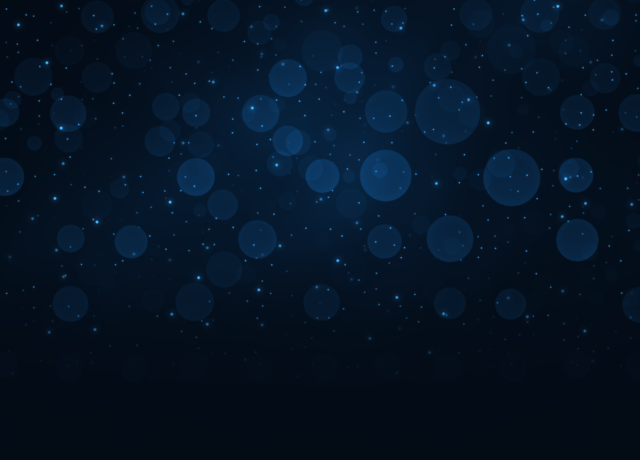
Write a Shadertoy shader that draws this background.

```glsl
#define PITCH 0.099
#define DISC_SOFT 0.0012
#define DISC_GAIN 0.78
#define SPECK_PITCH 0.052
#define SPECK_GAIN 0.34
#define DUST_PITCH 0.023
#define STAR_PITCH 0.06
#define NIGHT vec3(0.012, 0.042, 0.083)
#define HAZE vec3(0.018, 0.100, 0.172)
#define DISC vec3(0.030, 0.150, 0.255)
#define STAR vec3(0.22, 0.62, 0.90)

const float TAU = 6.2831853;

vec3 hash3(vec2 cell) {
    vec3 q = fract(vec3(cell.xyx) * vec3(0.1031, 0.1030, 0.0973));
    q += dot(q, q.yxz + 33.33);
    return fract((q.xxy + q.yzz) * q.zyx);
}

// Elliptical soft spot
float blob(vec2 p, vec2 centre, vec2 size) {
    vec2 d = (p - centre) / size;
    return exp(-dot(d, d));
}

// Flat disc with a slightly brighter rim and lower side
float disc(vec2 d, float radius, float pixel) {
    float soft = max(DISC_SOFT, pixel);
    float dist = length(d);
    float inside = 1.0 - smoothstep(radius - soft, radius + soft, dist);
    float rim = smoothstep(0.6 * radius, radius, dist);
    return inside * (0.8 + 0.16 * rim - 0.14 * d.y / radius);
}

// Wave along a row of the main lattice: crests carry the large discs
float mainWave(vec2 cell) {
    float crest = 6.8 - 1.3 * cell.y - 0.1 * cos(0.5 * TAU * cell.y);
    return cos(TAU * (cell.x - crest) / max(3.0 - 0.25 * cell.y, 1.5));
}

// The same for the half-step lattice, wide at the top and tight below
float offsetWave(vec2 cell) {
    float crest = 2.0 + 2.2 * cell.y;
    return cos(TAU * (cell.x - crest) / max(6.0 - 2.0 * cell.y, 2.0));
}

// Rows count downward from the lattice origin
float latticeDiscs(vec2 p, vec2 origin, bool isMain, float pixel) {
    vec2 home = round((p - origin) / vec2(PITCH, -PITCH));
    float light = 0.0;
    for (int j = -1; j <= 1; j++)
    for (int i = -1; i <= 1; i++) {
        vec2 cell = home + vec2(i, j);
        vec3 rnd = hash3(cell + (isMain ? 41.0 : 87.0));
        vec2 centre = origin + cell * vec2(PITCH, -PITCH) + (rnd.xy - 0.5) * 0.006;
        float wave = isMain ? mainWave(cell) : offsetWave(cell);
        float radius = 0.021 + 0.009 * wave;
        float gain = smoothstep(-0.3, 0.2, wave) * (0.7 + 0.3 * rnd.z);
        if (isMain) {
            radius *= 1.0 + 0.9 * blob(centre, vec2(0.716, 0.491), vec2(0.165));
            gain *= exp(-pow((centre.y - 0.41) / 0.185, 2.0));
        } else {
            float lower = smoothstep(0.57, 0.52, centre.y);
            float left = exp(-pow((centre.x - 0.36) / 0.17, 2.0));
            gain *= mix(0.45, 0.75 * left, lower) * smoothstep(0.2, 0.4, centre.y);
            gain *= 0.8 + 0.9 * blob(centre, vec2(0.46, 0.55), vec2(0.12));
        }
        light += gain * disc(p - centre, radius, pixel);
    }
    return light;
}

// Small faint discs, thickest across the upper part
float specks(vec2 p, float pixel) {
    vec2 home = floor(p / SPECK_PITCH);
    float light = 0.0;
    for (int j = -1; j <= 1; j++)
    for (int i = -1; i <= 1; i++) {
        vec2 cell = home + vec2(i, j);
        vec3 rnd = hash3(cell + 13.0);
        vec2 centre = (cell + rnd.xy) * SPECK_PITCH;
        float radius = 0.009 + 0.013 * fract(rnd.z * 7.3);
        float gain = smoothstep(0.5, 1.0, rnd.z) * smoothstep(0.12, 0.6, centre.y);
        light += gain * disc(p - centre, radius, max(pixel, 0.002));
    }
    return light;
}

// One jittered point per cell, kept when its hash is above the cutoff
float stars(vec2 p, float pitch, float size, float cutoff, float pixel) {
    vec2 cell = floor(p / pitch);
    vec3 rnd = hash3(cell + 211.0 * pitch);
    vec2 centre = (cell + 0.15 + 0.7 * rnd.xy) * pitch;
    float dist = length(p - centre);
    float power = smoothstep(cutoff, 1.0, rnd.z);
    float core = 1.0 - smoothstep(0.0, size + pixel, dist);
    float halo = 0.12 * exp(-dist * dist / (9.0 * size * size));
    return (core + halo) * power * smoothstep(0.1, 0.32, centre.y);
}

void mainImage(out vec4 fragColor, in vec2 fragCoord) {
    vec2 p = fragCoord / iResolution.x;
    float pixel = 1.0 / iResolution.x;

    // Blue haze broken up by layered sines
    float cloud = sin(p.x * 17.0 + 2.0 * sin(p.y * 11.0)) * sin(p.y * 15.0 + 1.3)
                + 0.5 * sin(p.x * 34.0 - p.y * 21.0 + 2.0 * sin(p.x * 9.0));
    float haze = 0.72 * blob(p, vec2(0.49, 0.53), vec2(0.21, 0.20))
               + 0.28 * blob(p, vec2(0.55, 0.40), vec2(0.50, 0.18))
               + 0.38 * blob(p, vec2(0.83, 0.71), vec2(0.18, 0.11))
               + 0.18 * blob(p, vec2(0.16, 0.34), vec2(0.20, 0.12));
    vec3 colour = NIGHT + HAZE * haze * (1.0 + 0.16 * cloud);

    // Out-of-focus discs
    float discs = latticeDiscs(p, vec2(0.0085, 0.542), true, pixel)
                + latticeDiscs(p, vec2(0.052, 0.695), false, pixel);
    colour += DISC * (DISC_GAIN * discs + SPECK_GAIN * specks(p, pixel));

    // Fine dust and brighter stars
    colour += STAR * 0.6 * stars(p, DUST_PITCH, 0.0009, 0.45, pixel);
    colour += STAR * 1.1 * stars(p, STAR_PITCH, 0.0022, 0.4, pixel);

    fragColor = vec4(colour, 1.0);
}
```
